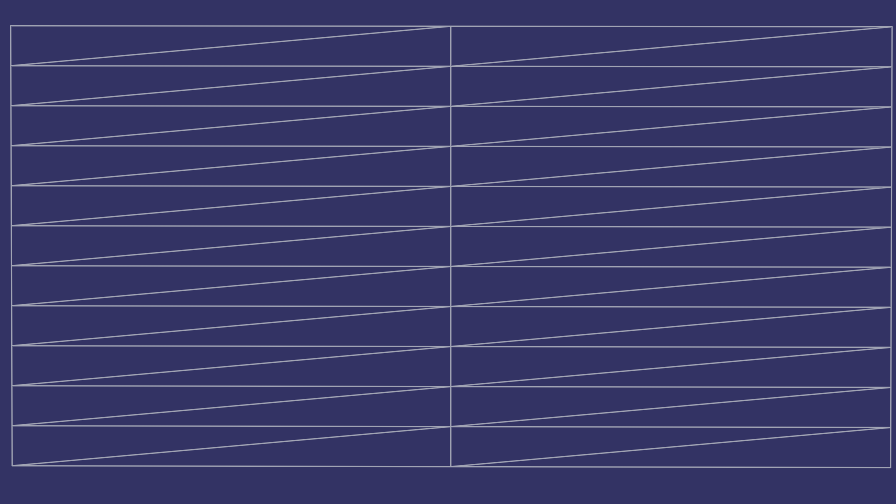
This pattern is drawn by a Shadertoy shader. Its source:

```glsl
// Thin pale wireframe of 2 by 11 cells, each split by a rising diagonal, on dark indigo

const vec2 CELLS = vec2(2.0, 11.0);

// Maps the canvas to cell coordinates counted from the top left of the slightly skewed sheet
vec2 sheetCell(vec2 p) {
    float x = p.x - 0.8944;
    float halfWidth = 0.870 + 0.0034 * p.y + (x > 0.0 ? 0.0024 : 0.0);
    float u = x / halfWidth;
    float top = 0.9479 - 0.0010 * u;
    float bottom = 0.0741 - 0.0018 * u;
    return vec2(u + 1.0, (top - p.y) / (top - bottom) * CELLS.y);
}

// Distance to the nearest whole number
float toInteger(float x) {
    return abs(x - round(x));
}

// Distance to the closest wire, in canvas heights
float wireDistance(vec2 cell) {
    vec2 size = vec2(0.8735, 0.0794);
    vec2 inside = clamp(cell, vec2(0.0), CELLS);
    float vertical = toInteger(inside.x) * size.x;
    float horizontal = toInteger(inside.y) * size.y;
    float diagonal = toInteger(inside.x + inside.y) * size.x * size.y / length(size);
    float outside = length((cell - inside) * size);
    return min(min(vertical, horizontal), diagonal) + outside;
}

// Share of a filter window that a line of the given width covers
float lineCoverage(float dist, float width, float window) {
    float near = max(dist - 0.5 * window, -0.5 * width);
    float far = min(dist + 0.5 * window, 0.5 * width);
    return clamp((far - near) / window, 0.0, 1.0);
}

void mainImage(out vec4 fragColor, in vec2 fragCoord) {
    vec2 p = fragCoord / iResolution.y;
    float dist = wireDistance(sheetCell(p));
    float wire = lineCoverage(dist, 0.00153, 1.3 / iResolution.y);

    vec3 indigo = vec3(0.2, 0.2, 0.392);
    vec3 paleWire = vec3(0.93, 0.95, 0.92);
    fragColor = vec4(mix(indigo, paleWire, wire), 1.0);
}
```
